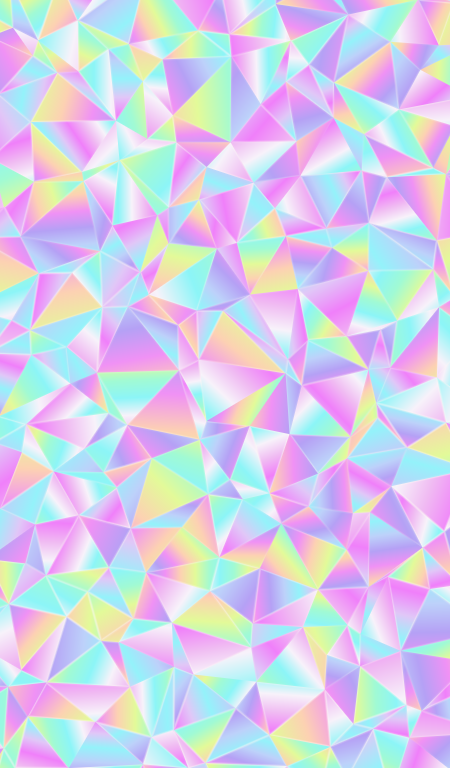
Write a Shadertoy shader that draws this background.

```glsl
// Holographic pastel facets: an irregular triangle mesh, each face filled with its own gradient.

#define ROWS 17.5         // mesh cells along the canvas height
#define TILT 0.45         // rotation of the mesh, radians
#define JITTER 0.94       // vertex scatter inside each cell
#define SLOPE_MIN 1.1     // colour stops crossed per cell, softest face
#define SLOPE_MAX 3.6     // colour stops crossed per cell, busiest face
#define SEAM_WIDTH 0.035  // pale edge width, in cells
#define SEAM_LIGHT 0.55   // strongest pale edge
#define STOPS 12

// Cyclic iridescent ramp
const vec3 RAMP[STOPS] = vec3[STOPS](
    vec3(0.94, 0.50, 0.98), vec3(0.94, 0.73, 0.95), vec3(0.97, 0.95, 0.98),
    vec3(0.55, 0.96, 0.97), vec3(0.63, 0.98, 0.83), vec3(0.89, 0.98, 0.60),
    vec3(0.99, 0.82, 0.70), vec3(0.94, 0.57, 0.96), vec3(0.71, 0.63, 0.96),
    vec3(0.74, 0.82, 0.98), vec3(0.58, 0.95, 0.98), vec3(0.88, 0.78, 0.97));

vec3 hash3(ivec2 cell, int salt) {
    uvec3 v = uvec3(ivec3(cell, salt)) * 1664525u + 1013904223u;
    for (int i = 0; i < 2; i++) {
        v.x += v.y * v.z;
        v.y += v.z * v.x;
        v.z += v.x * v.y;
        v ^= v >> 16u;
    }
    return vec3(v & 0xffffu) / 65535.0;
}

float cross2(vec2 a, vec2 b) { return a.x * b.y - a.y * b.x; }

vec2 meshVertex(ivec2 cell) {
    return vec2(cell) + 0.5 + JITTER * (hash3(cell, 0).xy - 0.5);
}

vec3 iridescence(float t) {
    t = mod(t, float(STOPS));
    int i = int(t) % STOPS;
    return mix(RAMP[i], RAMP[(i + 1) % STOPS], fract(t));
}

// Signed distance to the line a-b, positive on its left
float edgeDistance(vec2 p, vec2 a, vec2 b) {
    return cross2(b - a, p - a) / max(length(b - a), 1e-4);
}

// Colour of one face in rgb, weighted by its coverage in a
vec4 facet(vec2 p, vec2 a, vec2 b, vec2 c, ivec2 cell, int salt, float pixel) {
    float inside = min(edgeDistance(p, a, b),
                   min(edgeDistance(p, b, c), edgeDistance(p, c, a)));
    float coverage = clamp(inside / pixel + 0.5, 0.0, 1.0);
    if (coverage <= 0.0) return vec4(0.0);

    vec3 look = hash3(cell, salt);
    vec3 finish = hash3(cell, salt + 2);
    float angle = 6.2832 * look.x;
    float slope = mix(SLOPE_MIN, SLOPE_MAX, look.y);
    float along = dot(p - (a + b + c) / 3.0, vec2(cos(angle), sin(angle)));
    vec3 color = iridescence(float(STOPS) * look.z + slope * along);

    float seam = 1.0 - smoothstep(0.0, SEAM_WIDTH + 0.5 * pixel, inside);
    color = mix(color, vec3(0.99, 0.97, 0.96), seam * SEAM_LIGHT * finish.x);
    return vec4(color, 1.0) * coverage;
}

// Splits one mesh quad along a diagonal that stays inside it
vec4 quadFacets(vec2 p, ivec2 cell, float pixel) {
    vec2 a = meshVertex(cell);
    vec2 b = meshVertex(cell + ivec2(1, 0));
    vec2 c = meshVertex(cell + ivec2(1, 1));
    vec2 d = meshVertex(cell + ivec2(0, 1));
    bool acFits = cross2(c - a, b - a) < 0.0 && cross2(c - a, d - a) > 0.0;
    bool bdFits = cross2(d - b, a - b) > 0.0 && cross2(d - b, c - b) < 0.0;
    float bias = mix(0.75, 1.33, hash3(cell, 0).z);
    bool useAC = !bdFits || (acFits && length(c - a) < bias * length(d - b));
    if (useAC)
        return facet(p, a, b, c, cell, 1, pixel) + facet(p, a, c, d, cell, 2, pixel);
    return facet(p, a, b, d, cell, 1, pixel) + facet(p, b, c, d, cell, 2, pixel);
}

void mainImage(out vec4 fragColor, in vec2 fragCoord) {
    float pixel = ROWS / iResolution.y;
    float s = sin(TILT), c = cos(TILT);
    vec2 p = mat2(c, s, -s, c) * (fragCoord * pixel);

    // Only the four quads around a cell can reach into it
    ivec2 home = ivec2(floor(p));
    vec4 total = vec4(0.0);
    for (int y = -1; y <= 0; y++)
        for (int x = -1; x <= 0; x++)
            total += quadFacets(p, home + ivec2(x, y), pixel);

    fragColor = vec4(total.rgb / max(total.a, 1e-3), 1.0);
}
```
